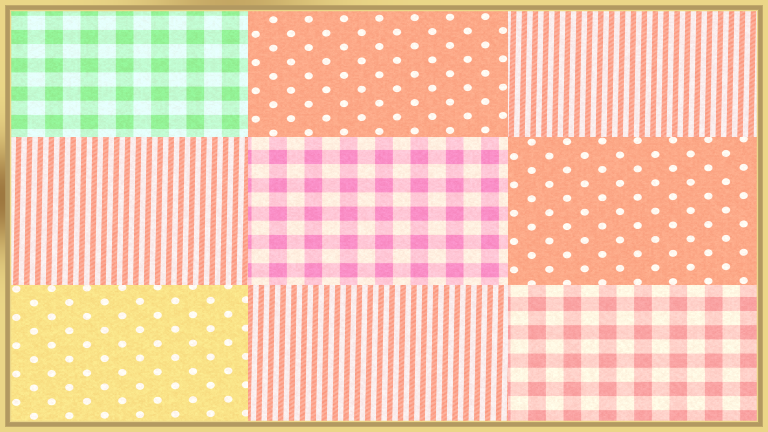
A WebGL 1 fragment shader for this pattern:

```glsl
precision highp float;
uniform vec2 u_resolution;

// The canvas is 16 by 9 units
#define CELL vec2(0.736, 0.590)
#define STRIPE_PERIOD 0.227
#define STRIPE_LEAN 0.02
#define DOT_RADIUS vec2(0.086, 0.072)
#define DOT_TILT 0.015
#define COLUMN_EDGES vec2(5.17, 10.58)
#define ROW_EDGES vec2(3.06, 6.146)
#define FRAME_WIDTH 0.235
#define GRAIN 0.09

float hash(vec2 p) {
  return fract(sin(dot(p, vec2(127.1, 311.7))) * 43758.5453);
}

float noise(vec2 p) {
  vec2 i = floor(p), f = fract(p);
  f = f * f * (3.0 - 2.0 * f);
  float low = mix(hash(i), hash(i + vec2(1.0, 0.0)), f.x);
  float high = mix(hash(i + vec2(0.0, 1.0)), hash(i + vec2(1.0, 1.0)), f.x);
  return mix(low, high, f.y);
}

// Signed distance to a repeated band centred on zero, half a period wide
float bandDistance(float x, float period) {
  return abs(fract(x / period + 0.5) - 0.5) * period - 0.25 * period;
}

float cover(float d, float px) {
  return 1.0 - smoothstep(-0.6 * px, 0.6 * px, d);
}

// Crossed bands: light ground, half tone, full tone where they overlap
vec3 gingham(vec2 p, vec3 light, vec3 middle, vec3 dark, float px) {
  float across = cover(bandDistance(p.x, CELL.x), px);
  float down = cover(bandDistance(p.y, CELL.y), px);
  vec3 color = mix(light, middle, max(across, down));
  return mix(color, dark, across * down);
}

// Staggered lattice of oval dots
vec3 polka(vec2 p, vec3 ground, float px) {
  p.y -= p.x * DOT_TILT;
  vec2 a = (fract(p / CELL + 0.5) - 0.5) * CELL;
  vec2 b = (fract(p / CELL) - 0.5) * CELL;
  float r = min(length(a / DOT_RADIUS), length(b / DOT_RADIUS));
  return mix(ground, vec3(1.0, 0.98, 0.95), cover((r - 1.0) * DOT_RADIUS.y, px));
}

// Leaning stripes with a woven diagonal hatch
vec3 stripes(vec2 p, float px) {
  vec3 white = vec3(0.98, 0.93, 0.93);
  vec3 coral = vec3(0.99, 0.61, 0.51);
  float red = cover(bandDistance(p.x - p.y * STRIPE_LEAN, STRIPE_PERIOD), px);
  float twill = 0.5 + 0.5 * sin((p.x * 0.6 - p.y) * 70.0);
  return mix(white, mix(coral, white, 0.25 * twill), red);
}

vec3 patchwork(vec2 p, float px) {
  vec3 coral = vec3(0.99, 0.66, 0.53);
  vec3 yellow = vec3(0.98, 0.89, 0.53);
  if (p.y > ROW_EDGES.y) {
    if (p.x < COLUMN_EDGES.x)
      return gingham(p - vec2(1.125, 8.229), vec3(0.90, 1.0, 0.98),
                     vec3(0.76, 0.98, 0.82), vec3(0.58, 0.95, 0.59), px);
    if (p.x < COLUMN_EDGES.y) return polka(p - vec2(7.167, 6.25), coral, px);
    return stripes(p - vec2(10.65, 6.146), px);
  }
  if (p.y > ROW_EDGES.x) {
    if (p.x < COLUMN_EDGES.x) return stripes(p - vec2(0.33, 3.06), px);
    if (p.x < COLUMN_EDGES.y)
      return gingham(p - vec2(5.792, 5.729), vec3(1.0, 0.94, 0.88),
                     vec3(1.0, 0.78, 0.84), vec3(0.98, 0.56, 0.78), px);
    return polka(p - vec2(12.917, 5.771), coral, px);
  }
  if (p.x < COLUMN_EDGES.x) return polka(p - vec2(0.708, 2.688), yellow, px);
  if (p.x < COLUMN_EDGES.y) return stripes(p - vec2(5.448, 3.06), px);
  return gingham(p - vec2(11.188, 2.667), vec3(1.0, 0.97, 0.89),
                 vec3(1.0, 0.82, 0.79), vec3(0.98, 0.64, 0.64), px);
}

// Bevelled metal rim with uneven sheen
vec3 frame(vec2 p, float edge, float px) {
  vec3 gold = vec3(0.92, 0.84, 0.53);
  vec3 bronze = vec3(0.70, 0.60, 0.38);
  vec3 brown = vec3(0.62, 0.47, 0.25);
  float leftShade = exp(-pow((p.y - 4.9) / 1.1, 2.0)) * (1.0 - smoothstep(0.2, 0.6, p.x));
  float topShade = exp(-pow((p.x - 4.8) / 1.8, 2.0)) * smoothstep(8.5, 8.8, p.y);
  vec3 outer = mix(gold, brown, max(leftShade, 0.5 * topShade));
  vec3 color = mix(bronze, outer, cover(edge - 0.11, px));
  return mix(gold, color, cover(edge - FRAME_WIDTH + 0.03, px));
}

void main() {
  vec2 p = gl_FragCoord.xy / u_resolution * vec2(16.0, 9.0);
  float px = 16.0 / u_resolution.x;

  // Cloth with paper grain
  vec3 color = patchwork(p, px);
  float grain = noise(p * vec2(22.0, 28.0)) * 0.6 + noise(p * 55.0) * 0.4 - 0.5;
  color += grain * GRAIN * vec3(0.3, 1.0, 1.0);

  // Rim
  vec2 toEdge = min(p, vec2(16.0, 9.0) - p);
  float edge = min(toEdge.x, toEdge.y);
  color = mix(color, frame(p, edge, px), cover(edge - FRAME_WIDTH, px));
  gl_FragColor = vec4(clamp(color, 0.0, 1.0), 1.0);
}
```
